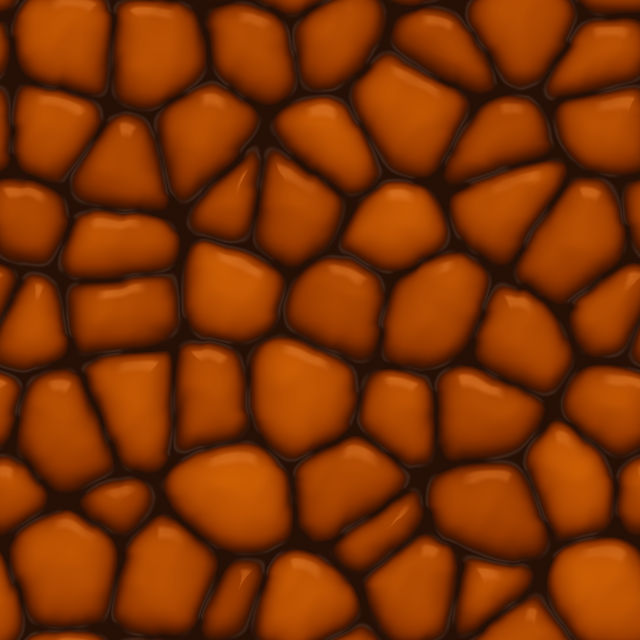
A WebGL 1 fragment shader for this texture:

```glsl
precision highp float;
uniform vec2 u_resolution;

#define GRID 7.0          // stones per side, whole so that it tiles
#define JITTER 0.72       // scatter of the stone centres
#define SIZE_SPREAD 0.27  // how far big stones push small ones
#define ROUNDING 14.0     // lower gives rounder corners
#define WOBBLE 0.022      // unevenness of the outlines
#define MOTTLE 0.055      // strength of the brush marks
#define TINT_SPREAD 0.22  // brightness change between stones
#define GLOSS 0.62        // strength of the top highlight

const float TAU = 6.2831853;
const vec3 GAP = vec3(0.15, 0.058, 0.018);
const vec3 UMBER = vec3(0.35, 0.11, 0.0);
const vec3 RUST = vec3(0.59, 0.22, 0.0);
const vec3 ORANGE = vec3(0.75, 0.33, 0.01);
const vec3 SHEEN = vec3(0.86, 0.46, 0.16);
const vec3 CREASE = vec3(0.34, 0.22, 0.16);

// Wrapped hash: three values per stone
vec3 hash3(vec2 cell) {
  vec3 h = fract(mod(cell, GRID).xyx * vec3(0.1031, 0.1030, 0.0973) + 0.137);
  h += dot(h, h.yxz + 33.33);
  return fract((h.xxy + h.yzz) * h.zyx);
}

// Layered sines with whole frequencies, each bent by the previous ones
float strokes(vec2 uv, vec2 freq, float phase) {
  float sum = 0.0, amp = 0.5;
  for (int i = 0; i < 4; i++) {
    sum += amp * sin(TAU * dot(freq, uv) + phase + 2.5 * sum);
    freq = vec2(freq.x - freq.y, freq.x + freq.y) + 1.0;
    amp *= 0.75;
  }
  return sum;
}

// Centre (xy) and weight (z) of the stone in a cell
vec3 stone(vec2 cell) {
  vec3 h = hash3(cell);
  return vec3(cell + 0.5 + JITTER * (h.xy - 0.5), SIZE_SPREAD * h.z);
}

// Four-stop ramp from gap to lit face
vec3 ramp(float tone) {
  float t = clamp(tone, 0.0, 1.1) * 3.0;
  vec3 col = mix(GAP, UMBER, clamp(t, 0.0, 1.0));
  col = mix(col, RUST, clamp(t - 1.0, 0.0, 1.0));
  return mix(col, ORANGE, clamp(t - 2.0, 0.0, 1.3));
}

void main() {
  vec2 uv = gl_FragCoord.xy / u_resolution;
  vec2 wobble = vec2(strokes(uv, vec2(6.0, 5.0), 0.0),
                     strokes(uv, vec2(-5.0, 7.0), 2.0));
  vec2 p = uv * GRID + WOBBLE * wobble;
  vec2 base = floor(p);

  // Owning stone: nearest by weighted distance
  float nearest = 1e5;
  vec2 id = base;
  vec2 centre = p;
  for (int j = -2; j <= 2; j++) {
    for (int i = -2; i <= 2; i++) {
      vec2 cell = base + vec2(float(i), float(j));
      vec3 s = stone(cell);
      float d = dot(p - s.xy, p - s.xy) - s.z;
      if (d < nearest) {
        nearest = d;
        id = cell;
        centre = s.xy;
      }
    }
  }

  // Smooth distance to the outline and its outward direction
  float total = 1e-6;
  vec2 outward = vec2(0.0);
  for (int j = -2; j <= 2; j++) {
    for (int i = -2; i <= 2; i++) {
      vec3 s = stone(base + vec2(float(i), float(j)));
      vec2 between = s.xy - centre;
      float gap = length(between);
      if (gap > 0.001) {
        float d = dot(p - s.xy, p - s.xy) - s.z;
        float w = exp(-ROUNDING * (d - nearest) / (2.0 * gap));
        total += w;
        outward += w * between / gap;
      }
    }
  }
  float edge = -log(total) / ROUNDING;
  outward /= total;

  // Dome shading: thin rim on top, wide shadow underneath
  vec3 h = hash3(id + 3.0);
  vec2 q = p - centre;
  float paint = strokes(uv, vec2(5.0, 3.0), TAU * h.x);
  float shadowWidth = mix(0.145, 0.06, 0.5 + 0.5 * outward.y);
  float dome = 1.0 - exp(-max(edge - 0.012, 0.0) / shadowWidth);
  float tone = 0.93 + TINT_SPREAD * (h.y - 0.5) + 0.1 * q.y + MOTTLE * paint;
  vec3 col = ramp(dome * tone);

  // Flat highlight just inside the top edge
  float facing = dot(outward, vec2(0.14, 0.99)) / (length(outward) + 0.02);
  float patchMask = smoothstep(0.78, 0.93, facing)
    * smoothstep(0.085, 0.125, edge) * smoothstep(0.23, 0.16, edge)
    * smoothstep(0.31, 0.17, abs(q.x - 0.04));
  col = mix(col, SHEEN, GLOSS * patchMask * (0.8 + 0.2 * paint));

  // Broken pale creases along the gaps
  float line = (edge - 0.012) / 0.016;
  col = mix(col, CREASE, 0.5 * exp(-line * line) * smoothstep(-0.5, 0.7, wobble.x));

  gl_FragColor = vec4(col, 1.0);
}
```
